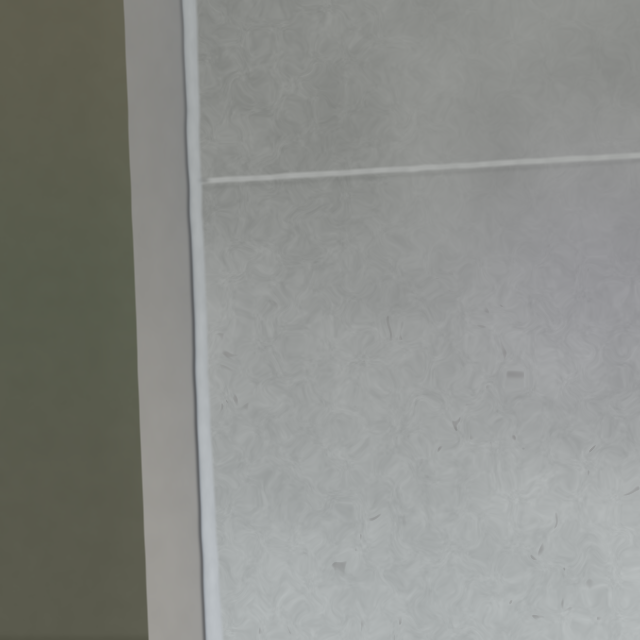
This texture is drawn by a WebGL 2 fragment shader. Its source:

```glsl
#version 300 es
precision highp float;
// Mottled grey wall tiles beside a pale trim strip and a dark olive panel.
// Slanted edges are lines x(y); smooth gradients carry the light, and
// layered value noise gives the tiles their cloudy, fibrous grain.

#define PANEL_EDGE vec2(0.232, 0.193)   // x at bottom, x at top
#define TRIM_EDGE  vec2(0.321, 0.285)
#define TILE_EDGE  vec2(0.348, 0.307)
#define JOINT_Y    vec2(0.717, 0.758)   // y at tile edge, y at right side
#define JOINT_HALF 0.0042
#define CLOUD_GAIN 0.055
#define GRAIN_GAIN 0.060
#define SPECK_GAIN 0.090

uniform vec2 u_resolution;
out vec4 fragColor;

float hash(vec2 p) {
    vec3 q = fract(p.xyx * vec3(0.1031, 0.1030, 0.0973));
    q += dot(q, q.yzx + 33.33);
    return fract((q.x + q.y) * q.z);
}

float noise(vec2 p) {
    vec2 i = floor(p), f = fract(p);
    f = f * f * (3.0 - 2.0 * f);
    return mix(mix(hash(i), hash(i + vec2(1, 0)), f.x),
               mix(hash(i + vec2(0, 1)), hash(i + vec2(1, 1)), f.x), f.y);
}

float fbm(vec2 p) {
    float sum = 0.0, amp = 0.5;
    for (int i = 0; i < 4; i++) {
        sum += amp * noise(p);
        p = mat2(1.6, 1.2, -1.2, 1.6) * p + 7.3;
        amp *= 0.5;
    }
    return sum / 0.9375;
}

// Soft step across an edge at zero
float cover(float d, float softness) {
    return smoothstep(-softness, softness, d);
}

vec3 tileColor(vec2 p) {
    // Light grows toward the bottom; the upper left stays dimmer
    vec3 col = mix(vec3(0.672, 0.690, 0.690), vec3(0.597, 0.606, 0.600), smoothstep(0.0, 0.55, p.y));
    col = mix(col, vec3(0.553, 0.560, 0.547), smoothstep(0.45, 0.85, p.y));
    col -= 0.020 * smoothstep(0.30, 0.0, length((p - vec2(0.38, 0.84)) * vec2(1.0, 0.8)));
    col += 0.018 * exp(-12.0 * dot(p - vec2(0.95, 0.12), p - vec2(0.95, 0.12)));
    col += vec3(0.0, -0.007, 0.012) * exp(-20.0 * dot(p - vec2(0.95, 0.58), p - vec2(0.95, 0.58)));

    // Clouds, then bent fibres that fade in the smoother upper right
    float rough = mix(1.0, 0.45, smoothstep(0.45, 0.75, p.x) * smoothstep(0.40, 0.70, p.y));
    vec2 warp = vec2(noise(p * 38.0), noise(p * 38.0 + 19.0)) - 0.5;
    col += CLOUD_GAIN * (fbm(p * 9.0 + 3.0) - 0.5);
    col += GRAIN_GAIN * rough * (fbm(p * vec2(85.0, 70.0) + warp * 3.0) - 0.5);
    col += 0.022 * rough * (noise(p * 210.0 + warp * 5.0) - 0.5);

    // Sparse dark flecks, more frequent low down
    float fleck = smoothstep(0.84, 0.98, noise(p * vec2(85.0, 62.0) + warp * 2.0 + 41.0));
    fleck *= smoothstep(0.55, 0.75, noise(p * 16.0 + 11.0));
    col -= SPECK_GAIN * fleck * smoothstep(0.72, 0.30, p.y) * vec3(0.9, 1.0, 1.0);
    return col;
}

void main() {
    vec2 p = gl_FragCoord.xy / u_resolution;
    float aa = max(0.0015, 0.8 / u_resolution.y);
    float wobble = 0.0022 * (noise(vec2(p.y * 24.0, 2.0)) - 0.5);

    float panelX = mix(PANEL_EDGE.x, PANEL_EDGE.y, p.y) + 0.5 * wobble;
    float trimX = mix(TRIM_EDGE.x, TRIM_EDGE.y, p.y) + wobble;
    float bow = 0.020 * p.y * (1.0 - p.y);
    float tileX = mix(TILE_EDGE.x, TILE_EDGE.y, p.y) - bow + wobble;

    // Olive panel
    vec3 panel = mix(vec3(0.352, 0.352, 0.301), vec3(0.373, 0.367, 0.308), smoothstep(0.5, 1.0, p.y));
    panel += vec3(-0.010, 0.004, -0.003) * exp(-18.0 * (p.y - 0.55) * (p.y - 0.55));
    panel += 0.012 * smoothstep(0.08, 0.0, panelX - p.x) + 0.014 * (fbm(p * 40.0) - 0.5);
    panel -= 0.025 * smoothstep(0.012, 0.0, p.y);

    // Trim strip, cooler and darker near its right edge
    float across = clamp((p.x - panelX) / (trimX - panelX), 0.0, 1.0);
    vec3 trim = mix(vec3(0.615, 0.607, 0.588), vec3(0.535, 0.532, 0.517), smoothstep(0.0, 0.85, p.y));
    trim += vec3(-0.020, -0.014, -0.004) * across * across;
    trim += 0.018 * (fbm(p * vec2(45.0, 28.0)) - 0.5);

    // Tiles with a slanted horizontal joint
    vec3 tile = tileColor(p);
    float jointY = mix(JOINT_Y.x, JOINT_Y.y, (p.x - 0.319) / 0.681);
    float jointD = abs(p.y - jointY + 0.0015 * (noise(p * 45.0) - 0.5));
    float joint = 1.0 - cover(jointD - JOINT_HALF, 0.0028);
    vec3 jointCol = vec3(0.660, 0.668, 0.660) + 0.035 * (noise(p * 90.0) - 0.5);
    tile = mix(tile, jointCol, joint * 0.85);
    tile -= 0.025 * exp(-pow((p.y - jointY + 0.010) / 0.004, 2.0));

    // Vertical bead of pale filler
    vec3 bead = mix(vec3(0.705, 0.725, 0.740), vec3(0.625, 0.640, 0.642), smoothstep(0.0, 0.8, p.y));
    bead += 0.045 * (fbm(p * vec2(90.0, 40.0)) - 0.5);
    float beadMid = (p.x - trimX) / (tileX - trimX);
    bead += 0.025 * exp(-pow((beadMid - 0.55) / 0.3, 2.0));

    // Compose from left to right
    vec3 col = mix(panel, trim, cover(p.x - panelX, aa * 1.3));
    col = mix(col, bead, cover(p.x - trimX, aa * 1.3));
    col = mix(col, tile, cover(p.x - tileX, 0.0035));

    // Shadow line beside the bead, and a small dark notch at the joint
    float shade = mix(0.20, 0.09, smoothstep(0.35, 1.0, p.y));
    col -= shade * vec3(1.0, 0.97, 0.90) * exp(-pow((p.x - trimX + 0.0015) / 0.0033, 2.0));
    vec2 notch = (p - vec2(tileX + 0.004, 0.718)) / vec2(0.007, 0.004);
    col -= 0.10 * exp(-dot(notch, notch));

    fragColor = vec4(clamp(col, 0.0, 1.0), 1.0);
}
```
